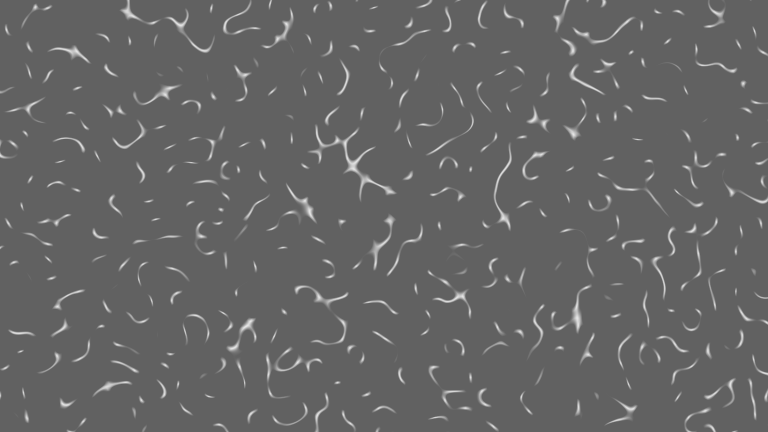
A WebGL 2 fragment shader for this texture:

```glsl
#version 300 es
precision highp float;
// Pale curved flecks scattered over flat grey.
// A thin ridge on the zero line of one gradient noise is cut into short
// tapering strokes by a broader ridge of a second, rotated noise.

uniform vec2 u_resolution;
out vec4 fragColor;

// Random unit vector for a lattice corner
vec2 cornerGradient(ivec2 cell, uint seed) {
    uint h = uint(cell.x) * 1597u ^ uint(cell.y) * 51749u ^ seed * 7919u;
    h = h * 747796u + 28915u;
    h = (h ^ (h >> 15)) * 73244475u;
    h = (h ^ (h >> 13)) * 19349663u;
    h ^= h >> 16;
    float angle = float(h & 65535u) / 65536.0 * 6.28319;
    return vec2(cos(angle), sin(angle));
}

// Gradient noise scaled to a standard deviation near one
float gradientNoise(vec2 p, uint seed) {
    ivec2 cell = ivec2(floor(p));
    vec2 f = fract(p);
    vec2 fade = f * f * f * (f * (f * 6.0 - 15.0) + 10.0);
    float a = dot(cornerGradient(cell, seed), f);
    float b = dot(cornerGradient(cell + ivec2(1, 0), seed), f - vec2(1, 0));
    float c = dot(cornerGradient(cell + ivec2(0, 1), seed), f - vec2(0, 1));
    float d = dot(cornerGradient(cell + ivec2(1, 1), seed), f - vec2(1, 1));
    return mix(mix(a, b, fade.x), mix(c, d, fade.x), fade.y) / 0.216;
}

// Ridge falling from one on the zero line to nothing at the given width
float ridge(float n, float width) {
    return max(0.0, 1.0 - abs(n) / width);
}

vec2 rotate(vec2 p, float angle) {
    float c = cos(angle), s = sin(angle);
    return vec2(c * p.x - s * p.y, s * p.x + c * p.y);
}

float flecks(vec2 p) {
    float stroke = ridge(gradientNoise(rotate(p, 0.45) * 14.3 + 31.7, 3u), 0.26);
    float gate = ridge(gradientNoise(rotate(p, 1.27) * 11.6 + 57.3, 11u), 0.7);
    return 1.0 - pow(1.0 - stroke * gate, 1.45);
}

void main() {
    // Average four samples per pixel to smooth the thin strokes
    float light = 0.0;
    for (int i = 0; i < 4; i++) {
        vec2 offset = vec2(i & 1, i >> 1) * 0.5 - 0.25;
        light += flecks((gl_FragCoord.xy + offset) / u_resolution.y) * 0.25;
    }
    fragColor = vec4(vec3(0.38 + 0.53 * light), 1.0);
}
```
